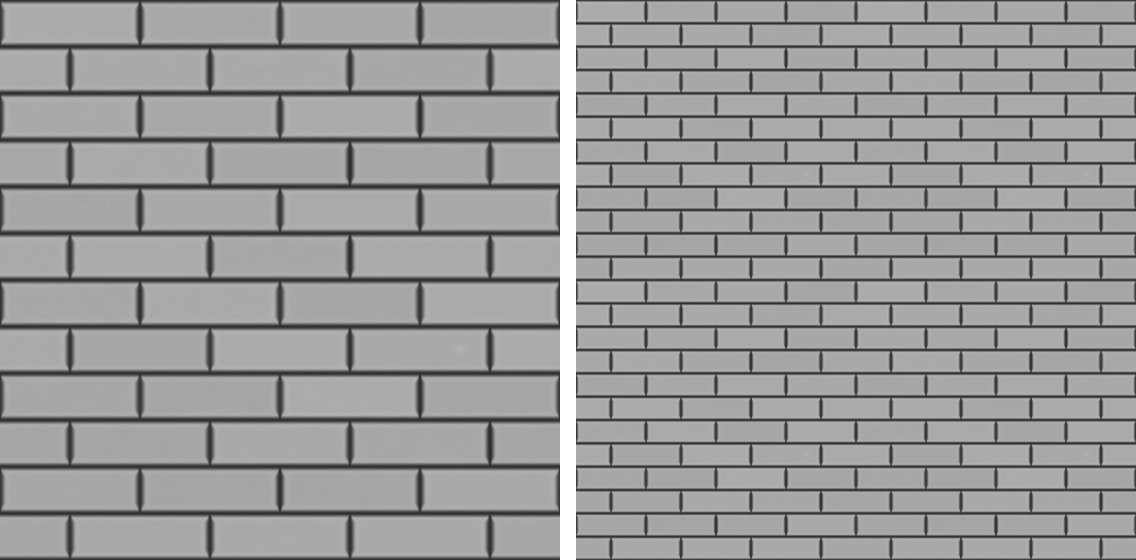
Left, the tile; right, the same tile 2 across and 2 down.
A WebGL 2 fragment shader for this texture:

```glsl
#version 300 es
precision highp float;

#define BRICKS vec2(4.0, 12.0)
#define FACE_GRAY 0.660
#define JOINT_GRAY 0.190
#define BED_HALF_WIDTH 0.0092
#define HEAD_HALF_WIDTH 0.0115
#define TAPER_LENGTH 0.020
#define TAPER_MIN 0.30
#define LIP_GLOW 0.020
#define BRICK_VARIATION 0.022
#define JOINT_VARIATION 0.05
#define GRAIN 0.016

uniform vec2 u_resolution;
out vec4 fragColor;

float hash(vec2 p) {
    vec3 q = fract(p.xyx * vec3(0.1031, 0.1030, 0.0973));
    q += dot(q, q.yzx + 33.33);
    return fract((q.x + q.y) * q.z);
}

// Value noise that wraps after a whole number of cells
float wrappedNoise(vec2 uv, vec2 cells) {
    vec2 p = uv * cells;
    vec2 i = floor(p);
    vec2 f = fract(p);
    f = f * f * (3.0 - 2.0 * f);
    vec2 a = mod(i, cells);
    vec2 b = mod(i + 1.0, cells);
    return mix(mix(hash(a), hash(vec2(b.x, a.y)), f.x),
               mix(hash(vec2(a.x, b.y)), hash(b), f.x), f.y);
}

void main() {
    vec2 uv = gl_FragCoord.xy / u_resolution;

    // Running bond: every other course moves by half a brick
    vec2 p = uv * BRICKS;
    float row = floor(p.y);
    p.x += 0.5 * mod(row + 1.0, 2.0);
    vec2 brick = mod(floor(p), BRICKS);
    vec2 local = fract(p);
    vec2 edge = (0.5 - abs(local - 0.5)) / BRICKS;

    // Soft bed joints, and head joints pinched at both ends
    float bed = smoothstep(0.0, BED_HALF_WIDTH, edge.y);
    float taper = mix(TAPER_MIN, 1.0, smoothstep(0.002, TAPER_LENGTH, edge.y));
    float head = smoothstep(0.0, HEAD_HALF_WIDTH * taper, edge.x);
    float cover = bed * head;

    // Face: tone per brick, faint grain and a lighter rounded lip
    float grain = 0.6 * wrappedNoise(uv, vec2(40.0, 56.0))
                + 0.4 * wrappedNoise(uv, vec2(104.0, 136.0));
    float face = FACE_GRAY + BRICK_VARIATION * (hash(brick + 7.0) - 0.5);
    face += GRAIN * (grain - 0.5) * hash(brick + 31.0);
    vec2 lip = exp(-pow((edge - vec2(0.013, 0.010)) / 0.004, vec2(2.0)));
    face += LIP_GLOW * max(lip.x, lip.y);

    // One pale scuff
    vec2 scuff = (local - vec2(0.79, 0.52)) / BRICKS / vec2(0.010, 0.006);
    face += 0.035 * exp(-dot(scuff, scuff)) * step(distance(brick, vec2(3.0, 4.0)), 0.5);

    // Joint tone differs a little from one head joint to the next
    vec2 joint = vec2(mod(floor(p.x + 0.5), BRICKS.x), row);
    float groove = JOINT_GRAY + JOINT_VARIATION * (hash(joint + 53.0) - 0.4) * (1.0 - head) * bed;

    fragColor = vec4(vec3(mix(groove, face, cover)), 1.0);
}
```
